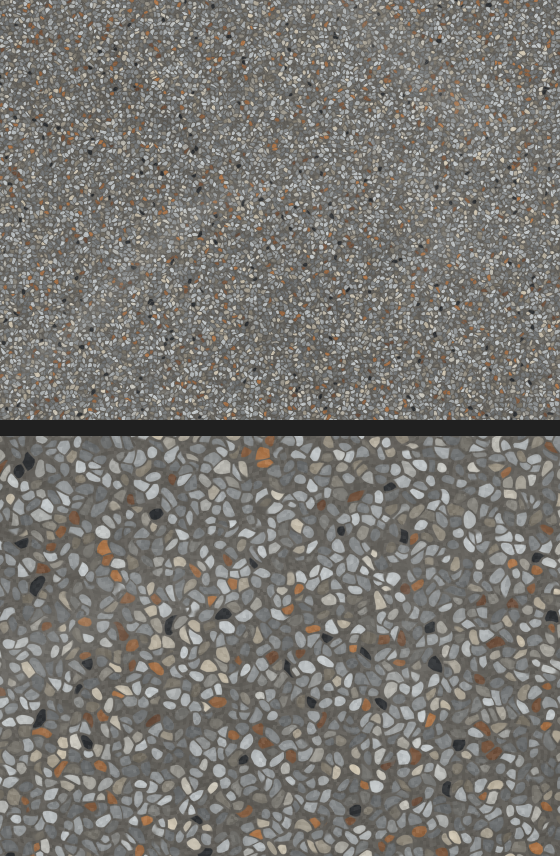
Top: the whole. Bottom: its middle third, enlarged.
A Shadertoy shader for this texture:

```glsl
// Exposed aggregate paving: small irregular pebbles set in grey-brown mortar.

#define STONES_PER_HEIGHT 96.0
#define JITTER 0.85
#define STRETCH 0.22
#define JOINT 0.075
#define MORTAR vec3(0.385, 0.375, 0.355)
#define STONE_DARKEST 0.425
#define STONE_RANGE 0.36
#define RUST_SHARE 0.06
#define BLACK_SHARE 0.014
#define PATCH_STRENGTH 0.03
#define GRAIN_STRENGTH 0.07

vec3 hash3(vec2 p) {
    vec3 q = fract(p.xyx * vec3(0.1031, 0.1030, 0.0973));
    q += dot(q, q.yxz + 33.33);
    return fract((q.xxy + q.yzz) * q.zyx);
}

// Broad uneven weathering, roughly -1 to 1
float weathering(vec2 uv) {
    float sum = 0.0, amp = 0.5;
    vec2 p = uv * 4.0 + 1.3;
    for (int i = 0; i < 4; i++) {
        p += 0.8 * sin(p.yx * 1.3 + float(i));
        sum += amp * sin(p.x) * sin(p.y);
        p = mat2(1.5, 1.1, -1.1, 1.5) * p;
        amp *= 0.6;
    }
    return sum;
}

// Returns nearest stone id (xy), joint distance (z) and centre distance (w)
vec4 pebbles(vec2 p) {
    vec2 base = floor(p), id = base;
    float nearest = 9.0, second = 9.0;
    for (int y = -1; y <= 1; y++)
    for (int x = -1; x <= 1; x++) {
        vec2 cell = base + vec2(x, y);
        vec3 rnd = hash3(cell);
        vec2 d = cell + 0.5 + JITTER * (rnd.xy - 0.5) - p;
        float angle = rnd.z * 6.2832;
        vec2 axis = vec2(cos(angle), sin(angle));
        d = vec2(dot(d, axis) * (1.0 - STRETCH),
                 dot(d, vec2(-axis.y, axis.x)) * (1.0 + STRETCH));
        float dist = length(d);
        if (dist < nearest) {
            second = nearest;
            nearest = dist;
            id = cell;
        } else {
            second = min(second, dist);
        }
    }
    return vec4(id, 0.5 * (second - nearest), nearest);
}

// Mostly neutral stones, with some tan, rust and black ones
vec3 stoneColor(vec2 id) {
    vec3 rnd = hash3(id + 71.7);
    vec3 kind = hash3(id + 213.1);
    float value = STONE_DARKEST + STONE_RANGE * pow(rnd.x, 1.35);
    vec3 tint = mix(vec3(0.975, 1.0, 1.01), vec3(1.05, 1.0, 0.90),
                    smoothstep(0.55, 1.0, rnd.y));
    vec3 color = value * tint;
    vec3 rust = mix(vec3(0.40, 0.30, 0.24), vec3(0.68, 0.47, 0.30), rnd.z);
    color = mix(color, rust, step(kind.x, RUST_SHARE));
    return mix(color, vec3(0.19, 0.20, 0.21), step(kind.y, BLACK_SHARE));
}

vec3 paving(vec2 uv, float pixel) {
    vec2 p = uv * STONES_PER_HEIGHT;
    p += 0.12 * sin(p.yx * 2.3 + 1.7 * sin(p * 0.7));
    vec4 stone = pebbles(p);
    vec3 size = hash3(stone.xy + 37.9);

    // Stone outline, rounded off by a radius that varies per stone
    float joint = JOINT * (0.5 + size.x);
    float radius = mix(0.36, 0.68, size.y);
    float inside = min(stone.z - joint, radius - stone.w);
    float soft = max(0.04, 0.5 * pixel * STONES_PER_HEIGHT);
    float mask = smoothstep(-soft, soft, inside);

    // Fine grit on both materials, with a soft highlight on each stone
    float grit = hash3(floor(p * 4.0) + 11.0).x - 0.5;
    vec3 face = stoneColor(stone.xy) * (1.03 - 0.12 * stone.w);
    vec3 color = mix(MORTAR, face, mask) + GRAIN_STRENGTH * grit;

    // Pale dust lifts the colour and lowers the contrast
    float patchy = weathering(uv);
    color = mix(color, vec3(0.52, 0.52, 0.51), 0.3 * smoothstep(0.2, 0.9, patchy));
    return color + PATCH_STRENGTH * patchy;
}

void mainImage(out vec4 fragColor, in vec2 fragCoord) {
    float pixel = 1.0 / iResolution.y;
    vec3 color = vec3(0.0);
    // Four samples per pixel smooth the small stones
    for (int i = 0; i < 4; i++) {
        vec2 offset = vec2(i % 2, i / 2) * 0.5 - 0.25;
        color += 0.25 * paving((fragCoord + offset) * pixel, 0.5 * pixel);
    }
    fragColor = vec4(clamp(color, 0.0, 1.0), 1.0);
}
```
